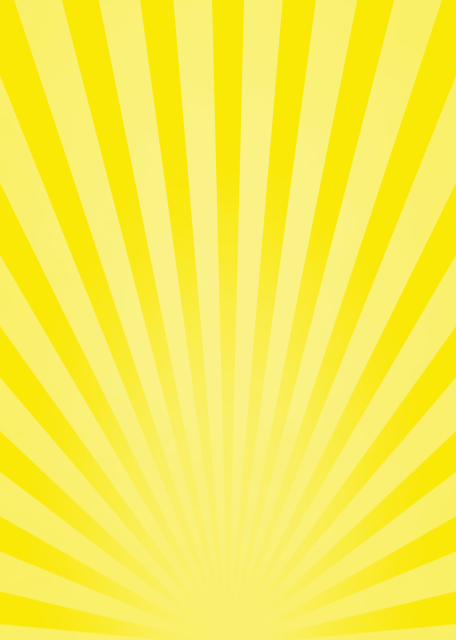
Reproduce this background procedurally as a WebGL 1 fragment shader.

```glsl
precision highp float;

uniform vec2 u_resolution;

#define DEEP_YELLOW vec3(0.98, 0.91, 0.02)
#define PALE_YELLOW vec3(0.98, 0.95, 0.53)
#define RAY_ORIGIN vec2(0.0, -0.009)
#define RAY_STRETCH 1.69
#define RAY_PERIOD 0.1841
#define RAY_HALF_ANGLE 0.0419
#define FADE_CENTER vec2(0.0, 0.193)
#define FADE_RADII vec2(0.3125, 0.573)
#define GLOW_CENTER vec2(0.0, 0.57)
#define GLOW_RADII vec2(0.43, 0.73)
#define GRAIN_AMOUNT 0.09

float hash(vec2 p) {
  vec3 q = fract(vec3(p.xyx) * 0.1031);
  q += dot(q, q.yzx + 33.33);
  return fract((q.x + q.y) * q.z);
}

float valueNoise(vec2 p) {
  vec2 cell = floor(p);
  vec2 f = fract(p);
  f = f * f * (3.0 - 2.0 * f);
  float low = mix(hash(cell), hash(cell + vec2(1.0, 0.0)), f.x);
  float high = mix(hash(cell + vec2(0.0, 1.0)), hash(cell + 1.0), f.x);
  return mix(low, high, f.y);
}

// Layered noise centred on zero
float mottle(vec2 p) {
  float sum = 0.0;
  float weight = 0.5;
  for (int i = 0; i < 5; i++) {
    sum += weight * (valueNoise(p) - 0.5);
    p = p * 2.1 + 17.3;
    weight *= 0.6;
  }
  return sum;
}

// Coverage of the ray fan, vertically stretched and evenly spaced in angle
float rayMask(vec2 p, float pixel) {
  vec2 q = p - RAY_ORIGIN;
  q.y /= RAY_STRETCH;
  float turn = atan(q.x, q.y) / RAY_PERIOD;
  float offAxis = abs(fract(turn + 0.5) - 0.5) * RAY_PERIOD;
  float edge = (offAxis - RAY_HALF_ANGLE) * length(q);
  return 1.0 - smoothstep(-0.7 * pixel, 0.7 * pixel, edge);
}

void main() {
  // Canvas heights, centred horizontally
  float pixel = 1.0 / u_resolution.y;
  vec2 p = (gl_FragCoord.xy - vec2(0.5 * u_resolution.x, 0.0)) * pixel;
  float grain = mottle(p * 14.0 + 40.0);

  // Pale bands, lightest at the middle
  float glowDistance = length((p - GLOW_CENTER) / GLOW_RADII);
  float bandTone = mix(1.0, 0.73, smoothstep(0.1, 1.1, glowDistance));

  // Deep rays, washed out towards the lower middle
  float fadeDistance = length((p - FADE_CENTER) / FADE_RADII);
  float rayTone = mix(0.76, 0.0, smoothstep(0.2, 1.1, fadeDistance + 0.15 * grain));
  float nearOrigin = 1.0 - smoothstep(0.02, 0.17, length(p - RAY_ORIGIN));
  rayTone = mix(rayTone, bandTone, nearOrigin);

  // Paper grain, weaker on the saturated parts
  float tone = mix(bandTone, rayTone, rayMask(p, pixel));
  tone += GRAIN_AMOUNT * grain * smoothstep(0.0, 0.6, tone);
  gl_FragColor = vec4(mix(DEEP_YELLOW, PALE_YELLOW, clamp(tone, 0.0, 1.1)), 1.0);
}
```
